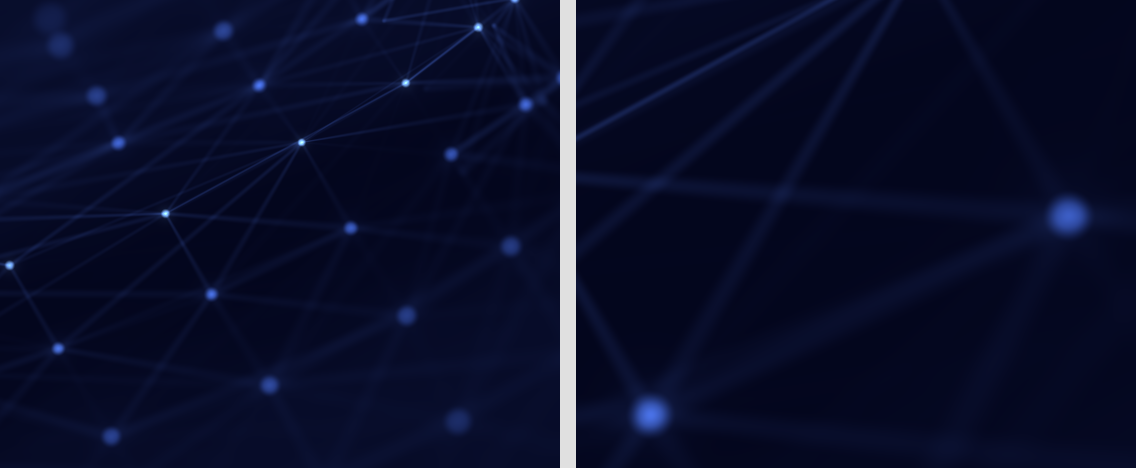
Left, the full canvas; right, a detail of the centre.
Write a WebGL 2 fragment shader that draws this background.

```glsl
#version 300 es
precision highp float;

uniform vec2 u_resolution;
out vec4 fragColor;

vec2 hash2(vec2 p) {
    vec3 q = fract(p.xyx * vec3(0.1031, 0.1030, 0.0973));
    q += dot(q, q.yzx + 33.33);
    return fract((q.xx + q.yz) * q.zy);
}

float gradientDot(vec2 cell, vec2 offset) {
    return dot(hash2(cell + 40.0) * 2.0 - 1.0, offset);
}

float gradientNoise(vec2 p) {
    vec2 i = floor(p), f = fract(p);
    vec2 u = f * f * f * (f * (f * 6.0 - 15.0) + 10.0);
    vec2 e = vec2(1.0, 0.0);
    return mix(mix(gradientDot(i, f), gradientDot(i + e, f - e), u.x),
               mix(gradientDot(i + e.yx, f - e.yx), gradientDot(i + 1.0, f - 1.0), u.x), u.y);
}

// Curved, slightly irregular sheet of nodes
vec2 nodePosition(vec2 g) {
    vec2 along = vec2(g.x * (0.262 - g.x * (0.027 + 0.003 * g.x)),
                      g.x * (0.148 - 0.005 * g.x * g.x));
    vec2 across = g.y * vec2(0.094 + 0.008 * g.y, -0.156 - 0.012 * g.y);
    return vec2(0.6375, 0.683) + along + across + 0.028 * (hash2(g + 17.0) - 0.5);
}

// Distance of a node from the focal row
float defocus(vec2 g) {
    return abs(g.y + 0.12 * g.x);
}

vec3 nodeLight(vec2 p, vec2 center, float blur) {
    float radius = 0.0095 + 0.0085 * blur;
    float dist = length(p - center);
    float disc = 1.0 - smoothstep(0.4 * radius, 1.1 * radius, dist);
    float halo = 0.12 * exp(-dist * dist / (3.0 * radius * radius));
    vec3 tint = mix(vec3(0.46, 0.64, 0.78), vec3(0.19, 0.30, 0.60), smoothstep(0.0, 1.0, blur));
    return tint * (disc + halo) * 0.85 * exp(-0.48 * blur);
}

// Strand whose width follows the focus along its length
float strandLight(vec2 p, vec2 a, vec2 b, float blurA, float blurB) {
    vec2 ab = b - a;
    float t = clamp(dot(p - a, ab) / dot(ab, ab), 0.0, 1.0);
    float blur = mix(blurA, blurB, t);
    float width = max(0.0024 + 0.010 * blur, 1.2 / u_resolution.y);
    float profile = 1.0 - smoothstep(0.0, width, length(p - a - ab * t));
    return profile * pow(0.0024 / width, 0.75) * exp(-0.3 * blur);
}

void main() {
    vec2 p = gl_FragCoord.xy / u_resolution.y;

    // Navy backdrop, darkest along the sheet, with slanted haze
    float offAxis = p.y - 0.30 - 0.36 * p.x;
    vec2 slanted = mat2(0.88, -0.47, 0.47, 0.88) * p;
    float haze = smoothstep(0.02, 0.45, abs(offAxis + 0.03))
               + 0.35 * gradientNoise(slanted * vec2(2.0, 7.0))
               + 0.20 * gradientNoise(slanted * vec2(4.0, 19.0));
    vec3 color = mix(vec3(0.013, 0.024, 0.115), vec3(0.028, 0.047, 0.160), clamp(haze, 0.0, 1.2));

    // Nodes and the strands to their neighbours
    float strands = 0.0;
    for (int i = -4; i <= 3; i++) {
        for (int j = -4; j <= 4; j++) {
            vec2 g = vec2(i, j);
            vec2 center = nodePosition(g);
            float blur = defocus(g);
            color += nodeLight(p, center, blur);

            for (int di = 0; di <= 2; di++) {
                for (int dj = -1; dj <= 1; dj++) {
                    if (di == 0 && dj <= 0) continue;
                    vec2 step2 = vec2(di, dj);
                    vec2 random = hash2(g * 3.7 + step2 * 11.3 + 60.0);
                    float weight = smoothstep(0.1, 1.0, random.x);
                    float spread = 0.5 * random.y * random.y;
                    strands += weight * strandLight(p, center, nodePosition(g + step2),
                                                    blur + spread, defocus(g + step2) + spread);
                }
            }
        }
    }
    color += vec3(0.11, 0.165, 0.30) * strands;

    fragColor = vec4(color, 1.0);
}
```
